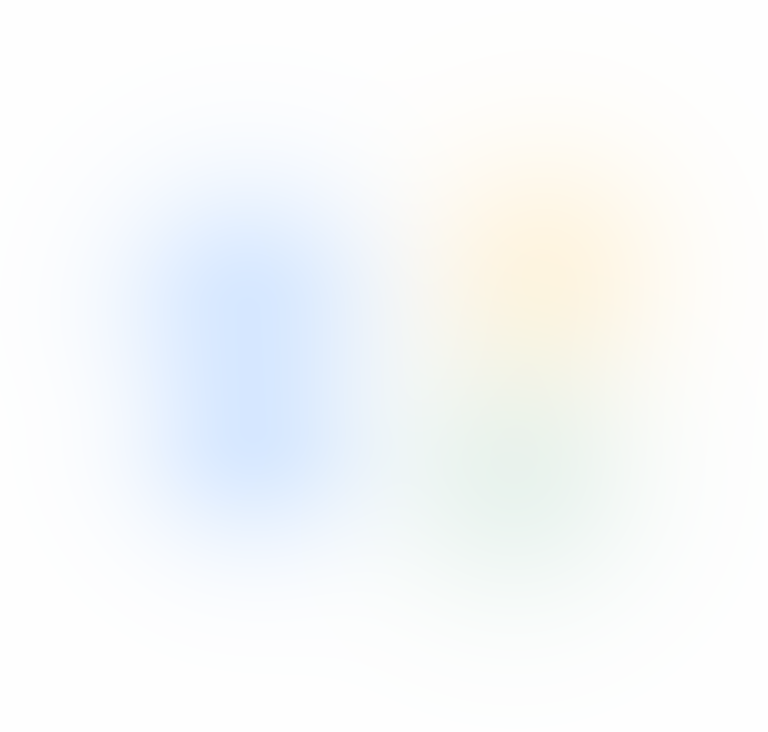
This background is drawn by a WebGL 1 fragment shader. Its source:

```glsl
precision highp float;
// Soft blue, cream and mint glows blurred together on a near-white ground.

uniform vec2 u_resolution;

// Gaussian falloff from a distance and a spread
float glow(float dist, float spread) {
  return exp(-0.5 * dist * dist / (spread * spread));
}

// Glow around a line from a to b, its spread easing from one end to the other
float capsuleGlow(vec2 p, vec2 a, vec2 b, float spreadA, float spreadB) {
  vec2 axis = b - a;
  float along = clamp(dot(p - a, axis) / dot(axis, axis), 0.0, 1.0);
  float spread = mix(spreadA, spreadB, smoothstep(0.0, 1.0, along));
  return glow(length(p - a - axis * along), spread);
}

void main() {
  // Units of canvas height, origin at the lower left
  vec2 p = gl_FragCoord.xy / u_resolution.y;

  float blue = capsuleGlow(p, vec2(0.338, 0.577), vec2(0.344, 0.413), 0.122, 0.111);
  float cream = glow(distance(p, vec2(0.745, 0.631)), 0.124);
  float mint = glow(distance(p, vec2(0.704, 0.351)), 0.126);

  // Each glow tints the ground like a thin filter
  vec3 color = vec3(0.996);
  color *= mix(vec3(1.0), vec3(0.843, 0.911, 1.004), blue);
  color *= mix(vec3(1.0), vec3(1.004, 0.964, 0.885), cream);
  color *= mix(vec3(1.0), vec3(0.917, 0.957, 0.940), mint);

  gl_FragColor = vec4(color, 1.0);
}
```
